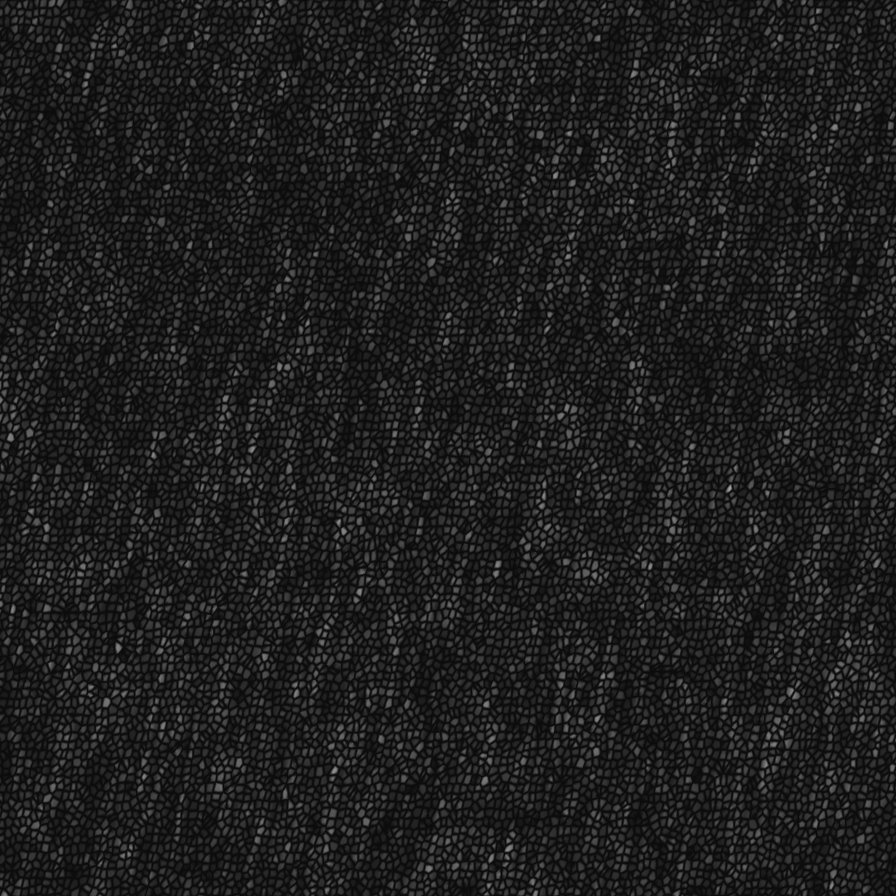
This texture is drawn by a Shadertoy shader. Its source:

```glsl
vec2 hash22(vec2 p) {
    uvec2 q = uvec2(ivec2(p)) * uvec2(1597u, 7919u);
    uint n = (q.x ^ q.y) * 26699u;
    n = (n ^ (n >> 15u)) * 48271u;
    n = (n ^ (n >> 13u)) * 69621u;
    n ^= n >> 16u;
    return vec2(n & 0xffffu, n >> 16u) / 65535.0;
}

// Smooth value noise in -1..1
float valueNoise(vec2 p) {
    vec2 cell = floor(p), f = fract(p);
    f = f * f * (3.0 - 2.0 * f);
    float low = mix(hash22(cell).x, hash22(cell + vec2(1, 0)).x, f.x);
    float high = mix(hash22(cell + vec2(0, 1)).x, hash22(cell + vec2(1, 1)).x, f.x);
    return 2.0 * mix(low, high, f.y) - 1.0;
}

// Packed oval grains of uneven brightness, fading into dark seams
float grains(vec2 p) {
    vec2 cell = floor(p);
    float nearest = 9.0, second = 9.0, brightness = 0.0;
    for (int j = -1; j <= 1; j++) {
        for (int i = -1; i <= 1; i++) {
            vec2 id = cell + vec2(i, j);
            float d = distance(p, id + 0.08 + 0.84 * hash22(id));
            if (d < nearest) {
                second = nearest;
                nearest = d;
                brightness = hash22(id + 517.0).x;
            } else {
                second = min(second, d);
            }
        }
    }
    float body = smoothstep(0.0, 0.65, second - nearest);
    return body * mix(0.6, 1.35, brightness * brightness);
}

void mainImage(out vec4 fragColor, in vec2 fragCoord) {
    vec2 uv = fragCoord / iResolution.y;

    // Lean the fibres to the right as they rise
    vec2 slanted = vec2(uv.x - 0.18 * uv.y + 1.0, uv.y + 1.0);

    // Thin streaks, wider bands and faint large patches
    float streaks = valueNoise(slanted * vec2(135.0, 22.0));
    float bands = valueNoise(slanted * vec2(52.0, 9.0) + 71.0);
    float patches = valueNoise(uv * vec2(3.0, 5.0) + 23.0);
    float gain = exp(0.6 * streaks + 0.2 * bands + 0.12 * patches);

    float grey = 0.045 + 0.2 * gain * grains(slanted * vec2(128.0, 104.0));
    fragColor = vec4(vec3(min(grey, 0.75)), 1.0);
}
```
